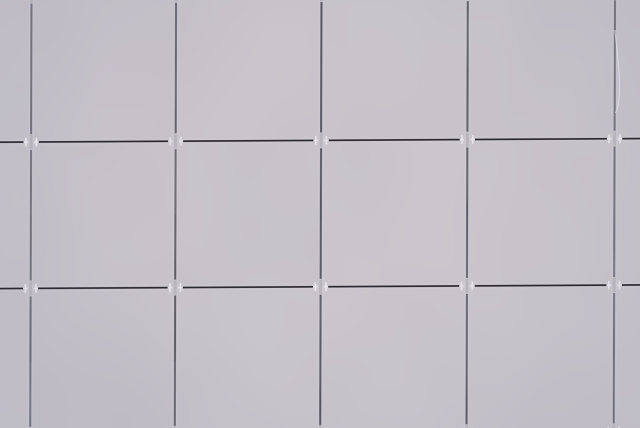
A Shadertoy shader for this texture:

```glsl
// Pale facade panels separated by thin dark joints, held by bright clips at the corners.
// A slightly skewed grid gives panel indices and joint distances; hashes and
// gradient noise vary the tone of each panel and each joint.

const vec2 CELL = vec2(0.3408, 0.342);      // panel size in canvas heights
const vec2 CROSSING = vec2(0.002, 0.330);   // a grid crossing, x from the centre

const vec3 PANEL = vec3(0.787, 0.767, 0.795);
const vec3 PANEL_EDGE = vec3(0.735, 0.728, 0.768);
const vec3 JOINT_VERTICAL = vec3(0.31, 0.31, 0.35);
const vec3 JOINT_SLATE = vec3(0.43, 0.44, 0.51);
const vec3 JOINT_HORIZONTAL = vec3(0.17, 0.16, 0.19);
const vec3 BRACKET = vec3(0.68, 0.67, 0.71);
const vec3 CLIP = vec3(0.92, 0.91, 0.94);

float hash(vec2 p) {
    vec3 q = fract(vec3(p.xyx) * 0.1031);
    q += dot(q, q.yzx + 33.33);
    return fract((q.x + q.y) * q.z);
}

vec2 gradientAt(vec2 corner) {
    float angle = 6.2832 * hash(corner + 17.0);
    return vec2(cos(angle), sin(angle));
}

float gradientNoise(vec2 p) {
    vec2 i = floor(p), f = fract(p);
    vec2 w = f * f * f * (f * (f * 6.0 - 15.0) + 10.0);
    vec2 e = vec2(1.0, 0.0);
    float low = mix(dot(gradientAt(i), f), dot(gradientAt(i + e.xy), f - e.xy), w.x);
    float high = mix(dot(gradientAt(i + e.yx), f - e.yx), dot(gradientAt(i + e.xx), f - e.xx), w.x);
    return mix(low, high, w.y);
}

// Coverage of a shape from its signed distance
float cover(float d, float soft) {
    return 1.0 - smoothstep(-soft, soft, d);
}

float boxDistance(vec2 p, vec2 halfSize) {
    vec2 q = abs(p) - halfSize;
    return length(max(q, 0.0)) + min(max(q.x, q.y), 0.0);
}

// Grid coordinates: whole numbers lie on joints; skew and widening included
vec2 gridCoords(vec2 p) {
    vec2 q = p - CROSSING;
    q += vec2(-0.003 * (p.y - 0.5), -0.0057 * p.x);
    q /= CELL;
    q.x -= 0.003 * q.x * q.x;
    return q;
}

vec3 panelColor(vec2 p, vec2 panel) {
    float falloff = smoothstep(0.3, 1.0, length((p - vec2(0.05, 0.56)) * vec2(1.0, 1.15)));
    vec3 color = mix(PANEL, PANEL_EDGE, 0.75 * falloff);
    color += 0.010 * (hash(panel + 40.0) - 0.5);
    color += 0.010 * gradientNoise(p * vec2(6.0, 4.0) + panel * 3.7);
    color.r += 0.008 * gradientNoise(p * 3.0 + 9.0);
    return color;
}

// Bright upright clip with a small cross tab, mirrored about the joint
float clipMask(vec2 offset, float soft) {
    vec2 q = vec2(abs(offset.x) - 0.0125, offset.y);
    float upright = boxDistance(q, vec2(0.0012, 0.0095)) - 0.0006;
    float tab = boxDistance(q, vec2(0.0045, 0.0012)) - 0.0004;
    return cover(min(upright, tab), soft);
}

// Loose strand bulging out of a joint between two heights
float strandMask(float x, float y, float bottom, float top, float soft) {
    float t = clamp((y - bottom) / (top - bottom), 0.0, 1.0);
    float bulge = 0.011 * sin(3.1416 * pow(t, 0.6));
    return cover(abs(x - bulge) - 0.0013, soft) * step(bottom, y) * step(y, top);
}

void mainImage(out vec4 fragColor, in vec2 fragCoord) {
    float soft = 0.7 / iResolution.y;
    vec2 p = (fragCoord - vec2(0.5 * iResolution.x, 0.0)) / iResolution.y;
    vec2 grid = gridCoords(p);
    vec2 node = floor(grid + 0.5);
    vec2 offset = (grid - node) * CELL;
    vec2 away = abs(offset);

    vec3 color = panelColor(p, floor(grid));

    // Pale bevels beside the joints
    float bevel = cover(min(away.x, away.y) - 0.006, 0.003);
    color += 0.018 * bevel;

    // Joints stop short of the crossings
    float openX = cover(0.0175 - away.x, soft);
    float openY = cover(0.0185 - away.y, soft);
    float slate = clamp(0.45 * abs(node.x) - 0.15 + 0.3 * hash(node + 5.0), 0.0, 1.0);
    float wear = 0.92 + 0.16 * gradientNoise(vec2(node.x * 5.3, p.y * 9.0));
    vec3 uprightColor = mix(JOINT_VERTICAL, JOINT_SLATE, slate);
    color = mix(color, uprightColor, wear * openY * cover(away.x - 0.0024, soft));
    color = mix(color, JOINT_HORIZONTAL, openX * cover(away.y - 0.0020, soft));

    // Brackets and clips at the crossings
    float bracket = cover(boxDistance(offset, vec2(0.0035, 0.0165)), soft);
    color = mix(color, BRACKET, 0.65 * bracket);
    color = mix(color, CLIP, (0.75 + 0.25 * hash(node + 71.0)) * clipMask(offset, soft));

    // Single strand at the upper right joint
    float strand = strandMask(offset.x, p.y, 0.735, 0.93, soft) * step(1.5, node.x);
    color = mix(color, vec3(0.86, 0.87, 0.92), 0.8 * strand);

    fragColor = vec4(color, 1.0);
}
```
